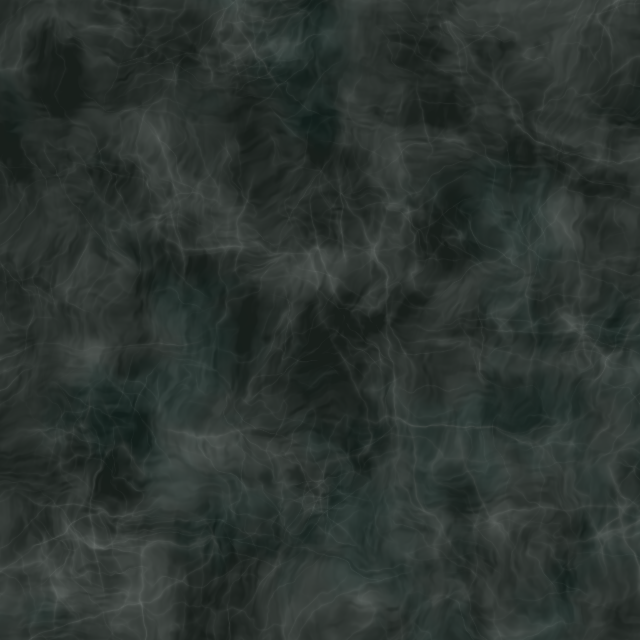
A three.js fragment shader for this texture:

```glsl
varying vec2 vUv;

float hash(vec2 p) {
  return fract(sin(dot(p, vec2(127.1, 311.7))) * 43758.5453);
}

float noise(vec2 p) {
  vec2 i = floor(p);
  vec2 f = fract(p);
  f = f * f * f * (f * (f * 6.0 - 15.0) + 10.0);
  return mix(mix(hash(i), hash(i + vec2(1.0, 0.0)), f.x),
             mix(hash(i + vec2(0.0, 1.0)), hash(i + 1.0), f.x), f.y);
}

mat2 rotate(float a) {
  return mat2(cos(a), sin(a), -sin(a), cos(a));
}

float fbm(vec2 p) {
  float sum = 0.0;
  float amplitude = 0.5;
  for (int i = 0; i < 5; i++) {
    sum += amplitude * noise(p);
    p = rotate(0.6) * p * 2.03 + 17.3;
    amplitude *= 0.52;
  }
  return sum;
}

// Bright crease along the middle level of a noise field
float crease(vec2 p, float width) {
  float level = 0.85 * noise(p) + 0.15 * noise(p * 2.3 + 5.1);
  return exp(-abs(level - 0.5) / width);
}

void main() {
  vec2 warp = vec2(fbm(vUv * 7.0 + 3.7), fbm(vUv * 7.0 + 41.2)) - 0.5;
  vec2 ripple = vec2(noise(vUv * 26.0 + 8.3), noise(vUv * 26.0 + 57.9)) - 0.5;
  vec2 p = vUv + 0.09 * warp + 0.006 * ripple;

  // Cloudy body: broad areas, steep mottling and dark pockets
  float broad = fbm(p * 3.5 + 11.0) - 0.5;
  float mottle = fbm(rotate(0.3) * p * vec2(17.0, 9.0) + 23.0) - 0.5;
  float flecks = noise(rotate(-0.2) * p * vec2(36.0, 20.0) + 47.0) - 0.5;
  float pocket = smoothstep(0.55, 0.85, noise(p * vec2(10.0, 8.0) + 61.0));
  float tone = 0.216 + 0.14 * broad + 0.15 * mottle + 0.03 * flecks - 0.042 * pocket;

  // Pale flattened blotches
  float blotch = smoothstep(0.64, 0.88, noise(p * vec2(9.0, 14.0) + 83.0));
  tone += 0.048 * blotch * (0.4 + fbm(p * 22.0 + 3.0));

  // Fine brushed fibres in many directions, each in its own patches
  float fibres = 0.0;
  for (int i = 0; i < 6; i++) {
    float k = float(i);
    vec2 q = rotate(0.3 + k * 0.55) * (p + 0.02 * warp.yx) * vec2(9.0, 36.0) + k * 31.7;
    float presence = smoothstep(0.4, 0.8, noise(vUv * 11.0 + k * 13.9));
    fibres += presence * (crease(q, 0.045) - 0.25);
  }
  tone += 0.042 * fibres;

  // Short hairlike grain, switching between level and steep
  float level = noise(p * vec2(40.0, 150.0) + 5.0) - 0.5;
  float steep = noise(rotate(0.2) * p * vec2(145.0, 42.0) + 71.0) - 0.5;
  tone += 0.048 * mix(level, steep, smoothstep(0.3, 0.6, noise(p * 12.0 + 29.0)));

  // Wispy veins: loose bundles of strands, mostly level with some steep ones
  float veins = 0.0;
  for (int i = 0; i < 6; i++) {
    float k = float(i);
    float angle = mod(k, 2.0) * 1.3 + 0.35 * sin(k * 2.4);
    vec2 q = rotate(angle) * (vUv + 0.07 * warp) * vec2(2.6, 7.5) + k * 19.3 + 7.0;
    float presence = smoothstep(0.5, 0.82, noise(vUv * 6.0 + k * 27.1));
    float strand = crease(q, 0.016);
    float split = crease(q + 0.4 * vec2(noise(p * 14.0 + k), noise(p * 14.0 + k + 9.0)), 0.025);
    veins += presence * (strand + 0.5 * split);
  }
  veins = min(veins, 1.4);
  tone += 0.07 * veins;

  // Shift between grey stone and deep green
  float green = smoothstep(0.45, 0.75, fbm(p * 6.0 + 101.0)) * (1.0 - 0.6 * min(veins, 1.0));
  vec3 stone = vec3(-0.026, 0.0, -0.014);
  vec3 serpentine = vec3(-0.05, 0.002, -0.012);
  vec3 color = max(tone, 0.12) + mix(stone, serpentine, green);

  gl_FragColor = vec4(color, 1.0);
}
```
